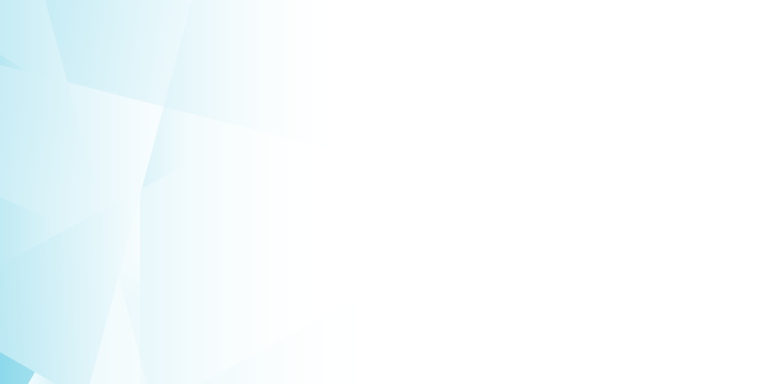
Reproduce this background procedurally as a WebGL 1 fragment shader.

```glsl
precision highp float;

uniform vec2 u_resolution;

// Smooth half plane: 1 on the left of the line from a to b.
float leftOf(vec2 p, vec2 a, vec2 b, float blur) {
  vec2 d = normalize(b - a);
  float dist = d.x * (p.y - a.y) - d.y * (p.x - a.x);
  return smoothstep(-blur, blur, dist);
}

// Linear ramp from one ink strength to another along x.
float ramp(float x, float x0, float x1, float from, float to) {
  return mix(from, to, clamp((x - x0) / (x1 - x0), 0.0, 1.0));
}

// Ink that eases out to nothing at x1.
float easeOut(float x, float x0, float x1, float strength) {
  float k = clamp((x1 - x) / (x1 - x0), 0.0, 1.0);
  return strength * k * k;
}

// Facets above the long falling edge.
float upperInk(vec2 p, float rightOfBeam, float blur) {
  float leftPane = ramp(p.x, 0.0, 0.17, 0.50, 0.31);
  float middlePane = ramp(p.x + 0.15 * (1.0 - p.y), 0.12, 0.50, 0.49, 0.15);
  float rightPane = easeOut(p.x, 0.43, 0.92, 0.27);
  float leftOfSlant = leftOf(p, vec2(0.26, 0.479), vec2(0.117, 1.0), blur);
  float ink = mix(middlePane, leftPane, leftOfSlant);
  ink = mix(ink, rightPane, rightOfBeam);
  float sliver = 1.0 - leftOf(p, vec2(0.0, 0.857), vec2(0.078, 0.81), blur);
  return ink + 0.14 * sliver * ramp(p.x, 0.0, 0.09, 1.0, 0.0);
}

// Facets below the long falling edge.
float lowerInk(vec2 p, float rightOfBeam, float blur) {
  float aboveFold = leftOf(p, vec2(0.0, 0.31), vec2(0.469, 0.5625), blur);
  float belowFold = 1.0 - aboveFold;

  // Left panes, split by the rising fold.
  float highPane = ramp(p.x, 0.0, 0.39, 0.44, 0.07);
  float leftOfSlant = leftOf(p, vec2(0.26, 0.479), vec2(0.117, 1.0), blur);
  highPane += 0.03 * leftOfSlant * smoothstep(0.48, 0.75, p.y);
  float belowNotch = 1.0 - leftOf(p, vec2(0.0, 0.487), vec2(0.117, 0.435), blur);
  highPane += 0.11 * belowNotch * ramp(p.x, 0.0, 0.14, 1.0, 0.0);
  float lowPane = ramp(p.x, 0.0, 0.35, 0.60 - 0.1 * p.y, 0.11);
  float leftInk = mix(lowPane, highPane, aboveFold);

  // Pale strip and broad right pane, meeting at an upright edge.
  float upright = smoothstep(-blur, blur, p.x - 0.365);
  float strip = ramp(p.x, 0.24, 0.365, 0.14, 0.08);
  float wedge = leftOf(p, vec2(0.383, 0.0), vec2(0.318, 0.245), blur);
  strip += 0.07 * (1.0 - wedge) * smoothstep(0.34, 0.2, p.y);
  float broad = easeOut(p.x, 0.365, 0.88, 0.20);
  broad -= 0.06 * wedge * upright;
  float rightInk = mix(strip, broad, max(upright, aboveFold));
  rightInk += 0.11 * aboveFold * ramp(p.x, 0.37, 0.48, 1.0, 0.0);

  // Faint rising pane at the bottom.
  float floorPane = 1.0 - leftOf(p, vec2(0.52, 0.0), vec2(0.963, 0.245), blur);
  rightInk += 0.045 * floorPane * belowFold * ramp(p.x, 0.52, 0.97, 1.0, 0.0);
  return mix(leftInk, rightInk, rightOfBeam);
}

// Dark corner chip with a pale wedge beside it.
float addCorner(float ink, vec2 p, float blur) {
  vec2 tip = vec2(0.091, 0.031);
  float under = 1.0 - leftOf(p, vec2(0.0, 0.083), tip, blur);
  float chipSide = leftOf(p, vec2(0.073, 0.0), tip, blur);
  float paleInk = ramp(p.x, 0.08, 0.15, 0.14, 0.36);
  float chipInk = ramp(p.x, 0.0, 0.09, 1.0, 0.82);
  return mix(ink, mix(paleInk, chipInk, chipSide), under);
}

void main() {
  vec2 p = gl_FragCoord.xy / u_resolution.y;
  float blur = max(0.8 / u_resolution.y, 0.0015);

  float rightOfBeam = 1.0 - leftOf(p, vec2(0.234, 0.0), vec2(0.5, 1.0), blur);
  float aboveEdge = leftOf(p, vec2(0.0, 0.831), vec2(0.885, 0.605), blur);

  float ink = mix(lowerInk(p, rightOfBeam, blur),
                  upperInk(p, rightOfBeam, blur), aboveEdge);
  ink = addCorner(ink, p, blur);

  vec3 paper = vec3(1.0);
  vec3 aqua = vec3(0.55, 0.85, 0.92);
  gl_FragColor = vec4(mix(paper, aqua, clamp(ink, 0.0, 1.0)), 1.0);
}
```
